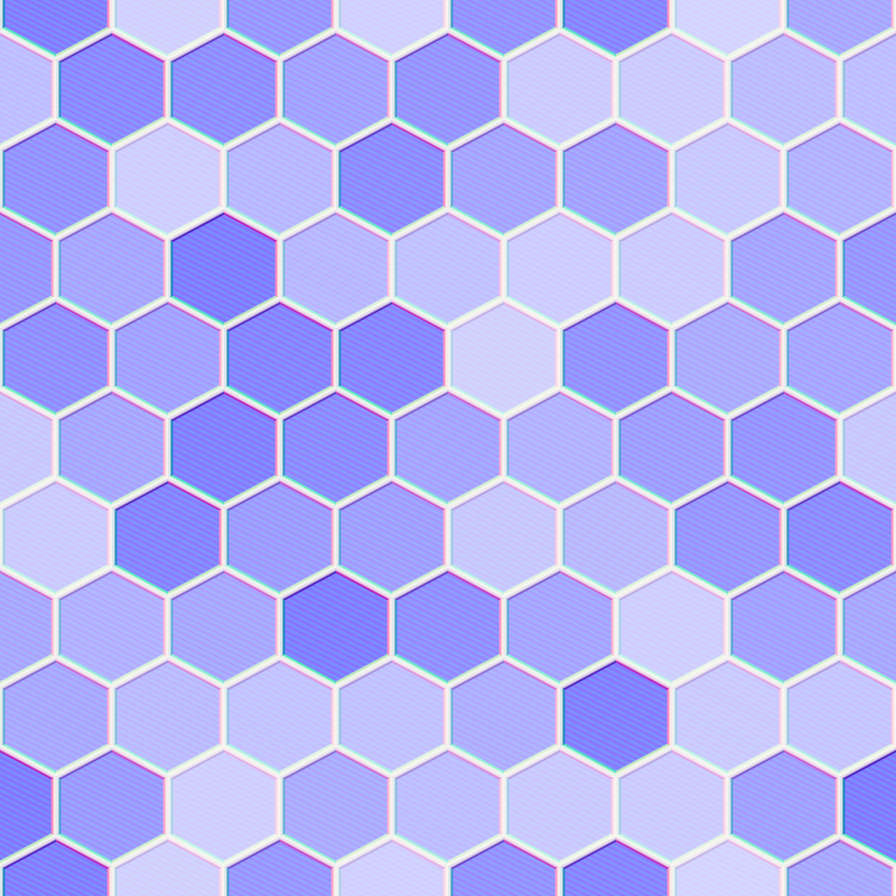
Write a three.js fragment shader that draws this texture map.

```glsl
#define COLUMNS 8.0
#define ROWS 10.0
#define RIM_WIDTH 0.0064
#define RIDGE_WIDTH 0.0048
#define RIDGE_WHITE 0.88
#define BEVEL_TILT 0.92
#define MAX_FADE 0.68
#define STRIPE_FREQ vec2(75.0, 150.0)
#define STRIPE_TILT 0.13
#define SEED 17.0

varying vec2 vUv;

float hash(vec2 p) {
  vec3 q = fract(vec3(p.xyx) * 0.1031 + SEED * 0.0137);
  q += dot(q, q.yzx + 33.33);
  return fract((q.x + q.y) * q.z);
}

// Distance to the nearest side (x) and its outward direction (yz).
vec3 hexSide(vec2 p, vec2 pitch) {
  vec2 q = abs(p);
  vec2 slantNormal = normalize(vec2(pitch.y / 3.0, pitch.x * 0.5));
  float upright = pitch.x * 0.5 - q.x;
  float slant = slantNormal.y * pitch.y * 2.0 / 3.0 - dot(slantNormal, q);
  vec2 outward = upright < slant ? vec2(1.0, 0.0) : slantNormal;
  return vec3(min(upright, slant), outward * sign(p));
}

void main() {
  vec2 pitch = 1.0 / vec2(COLUMNS, ROWS);
  vec2 grid = vUv / pitch;

  // Two interleaved lattices: shifted even rows and aligned odd rows.
  vec2 evenCell = vec2(floor(grid.x) + 0.5, 2.0 * floor(grid.y * 0.5 + 0.5));
  vec2 oddCell = vec2(floor(grid.x + 0.5), 2.0 * floor(grid.y * 0.5) + 1.0);
  vec3 evenSide = hexSide((grid - evenCell) * pitch, pitch);
  vec3 oddSide = hexSide((grid - oddCell) * pitch, pitch);
  bool useEven = evenSide.x > oddSide.x;
  vec3 side = useEven ? evenSide : oddSide;
  vec2 cell = mod(useEven ? evenCell : oddCell, vec2(COLUMNS, ROWS));

  // Surface tilt: bevelled rim around a finely ribbed face.
  float rim = 1.0 - smoothstep(RIM_WIDTH - 0.0018, RIM_WIDTH, side.x);
  vec2 bevel = vec2(side.y, -side.z) * BEVEL_TILT;
  float wave = sin(6.2831853 * dot(vUv, STRIPE_FREQ));
  vec2 ribs = vec2(0.5, -1.0) * wave * STRIPE_TILT;
  vec2 tilt = mix(ribs, bevel, rim);
  float height = sqrt(max(0.0, 1.0 - dot(tilt, tilt)));
  vec3 color = 0.5 + 0.5 * vec3(tilt, height);

  // Per-cell fading and the pale ridge between cells.
  float fade = MAX_FADE * hash(cell * 2.0 + 1.0);
  float ridge = RIDGE_WHITE * (1.0 - smoothstep(0.0015, RIDGE_WIDTH, side.x));
  color = mix(color, vec3(0.99), fade);
  color = mix(color, vec3(0.98, 0.97, 0.95), ridge);

  gl_FragColor = vec4(color, 1.0);
}
```
